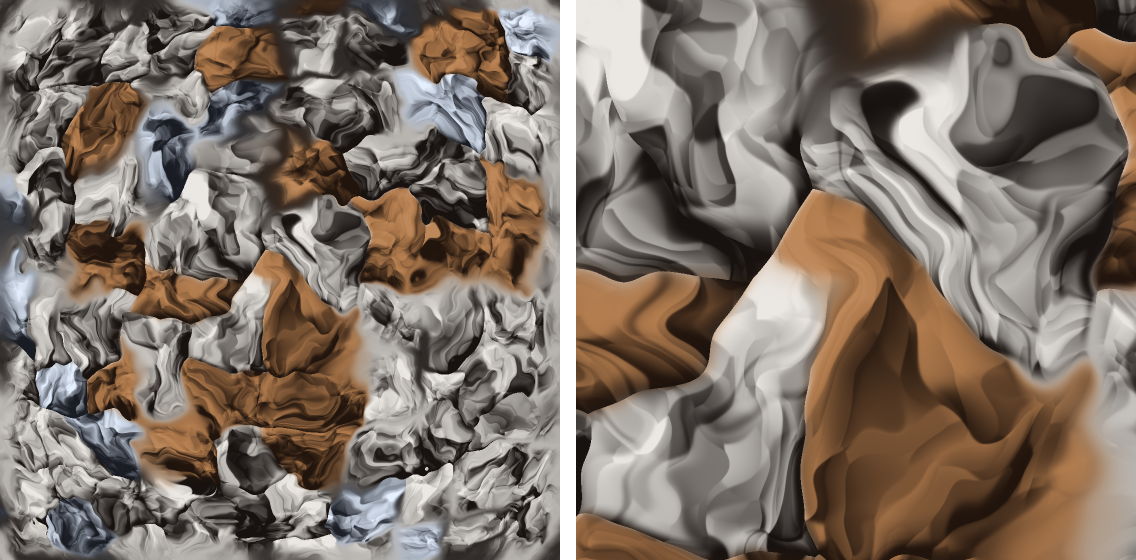
Left, the full canvas; right, a detail of the centre.
Reproduce this texture procedurally as a Shadertoy shader.

```glsl
// Heap of crumpled grey, bluish and brown paper scraps with soft dark gaps

vec3 hash3(vec2 p) {
    vec3 h = fract(vec3(p.xyx) * vec3(.1031, .1030, .0973));
    h += dot(h, h.yxz + 33.33);
    return fract((h.xxy + h.yzz) * h.zyx);
}

vec3 noise3(vec2 p) {
    vec2 i = floor(p), f = fract(p);
    f = f * f * (3. - 2. * f);
    return mix(mix(hash3(i), hash3(i + vec2(1, 0)), f.x),
               mix(hash3(i + vec2(0, 1)), hash3(i + 1.), f.x), f.y);
}

mat2 rotation(float a) {
    return mat2(cos(a), -sin(a), sin(a), cos(a));
}

// Tilted facets: every cell has its own tone and its own gradient
float facets(vec2 p) {
    vec2 cell = floor(p);
    float sum = 0., total = 1e-30;
    for (int y = -1; y <= 1; y++)
    for (int x = -1; x <= 1; x++) {
        vec2 id = cell + vec2(x, y);
        vec3 h = hash3(id);
        vec2 offset = id + h.xy - p;
        vec3 tilt = hash3(id + 71.);
        float weight = exp(-32. * dot(offset, offset));
        sum += weight * (tilt.z + 1.7 * dot(offset, tilt.xy - .5));
        total += weight;
    }
    return sum / total;
}

// Light and shade of one crumpled sheet
float crumple(vec2 p) {
    p += .5 * (noise3(p * 1.3).xy - .5) + .16 * (noise3(p * 4.).xy - .5);
    float tone = .5 + .75 * (facets(p * vec2(1.3, 2.5)) - .5);
    tone += .5 * (facets(rotation(.7) * p * vec2(5.2, 3.) + 19.) - .5);
    tone += .24 * (facets(p * vec2(6., 10.) + 43.) - .5);
    float crease = abs(noise3(p * 2.6 + 7.).x - .5);
    return tone - .22 * smoothstep(.05, 0., crease);
}

vec3 scrapHeap(vec2 uv) {
    // Scraps shrink towards the border
    vec2 p = uv - .5;
    vec2 q = p * (7. + 8. * dot(p, p));
    vec2 inset = .5 - abs(p);
    float border = 1. - smoothstep(0., .045, min(inset.x, inset.y));
    float blur = max(smoothstep(.5, .82, noise3(q * 1.1 + 40.).x), border);
    q += .5 * (noise3(q * 1.7).xy - .5) + .16 * (noise3(q * 5.).xy - .5);

    // Nearest scrap, with its paper kind blended over blurred edges
    vec2 cell = floor(q), nearId = cell, nearOffset = vec2(0);
    float first = 9., second = 9., total = 1e-30;
    vec3 kind = vec3(0);
    for (int y = -1; y <= 1; y++)
    for (int x = -1; x <= 1; x++) {
        vec2 id = cell + vec2(x, y);
        vec2 offset = id + .1 + .8 * hash3(id + 5.).xy - q;
        vec3 h = hash3(id + 131.);
        float d = length(offset);
        float weight = exp(-mix(45., 9., blur) * d * d);
        float brown = step(h.x, .43 - .014 * dot(id, id));
        kind += weight * vec3(brown, step(.8, h.y), h.z);
        total += weight;
        if (d < first) {
            second = first;
            first = d;
            nearId = id;
            nearOffset = offset;
        } else second = min(second, d);
    }
    kind /= total;
    float edge = second - first;

    // Folds, then light from the upper left and shadow in the gaps
    vec3 h = hash3(nearId + 211.);
    float tone = crumple(rotation(6.28 * h.x) * q * mix(.8, 1.3, h.y) + nearId * 17.);
    float side = dot(-nearOffset, vec2(-.53, .85));
    tone += .3 * (kind.z - .5) + .3 * side;
    float gap = 1. - smoothstep(0., .2, edge);
    tone -= .5 * gap * smoothstep(-.2, .35, -side);

    // Blurred places lose their folds
    float haze = mix(.08, .75, smoothstep(.3, .65, noise3(q * .9 + 90.).y));
    float detail = smoothstep(0., .01 + .4 * blur, edge) * (1. - .85 * border);
    tone = mix(haze, tone, mix(1., detail, smoothstep(0., .3, blur)));

    // Paper colours
    float lit = smoothstep(-.2, .98, tone);
    vec3 grey = mix(vec3(.09, .07, .06), vec3(.79, .775, .755), lit);
    vec3 blue = mix(vec3(.10, .11, .14), vec3(.77, .81, .87), lit);
    vec3 brown = mix(vec3(.13, .08, .05), vec3(.69, .48, .30), lit);
    vec3 color = mix(mix(grey, blue, kind.y), brown, kind.x);
    float gloss = smoothstep(.9, 1.25, tone) * (1. - .6 * kind.x);
    return color + .13 * gloss;
}

void mainImage(out vec4 fragColor, in vec2 fragCoord) {
    // Four samples per pixel smooth the edges
    vec3 color = vec3(0);
    for (int i = 0; i < 4; i++) {
        vec2 jitter = vec2(i % 2, i / 2) * .5 - .25;
        color += scrapHeap((fragCoord + jitter) / iResolution.xy);
    }
    fragColor = vec4(color / 4., 1);
}
```
